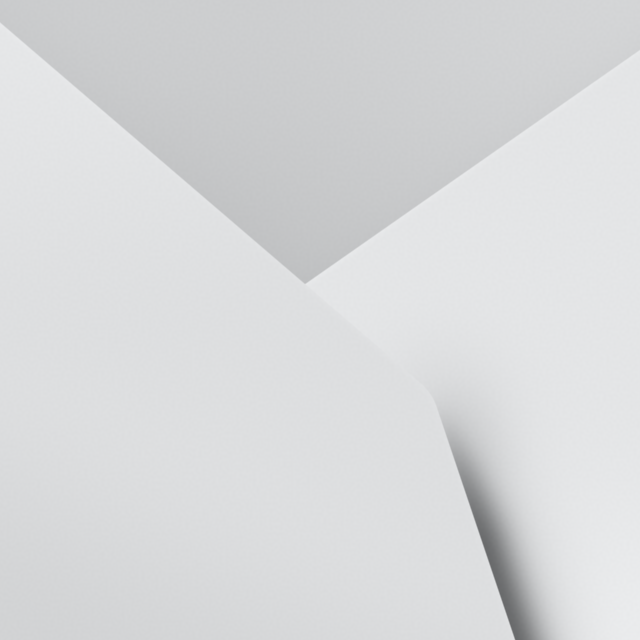
A three.js fragment shader for this background:

```glsl
#define EDGE_SOFTNESS 0.0016
#define CORNER_ROUNDING 0.012
#define RIM_WIDTH 0.006
#define SHADOW_DEPTH 0.36
#define SHADOW_WIDTH 0.042
#define PENUMBRA_DEPTH 0.12
#define PENUMBRA_WIDTH 0.075
#define GRAIN_SCALE 190.0
#define GRAIN_AMOUNT 0.008
#define PAPER_TINT vec3(-0.004, 0.001, 0.006)

varying vec2 vUv;

const vec2 FOLD_TOP = vec2(0.0, 0.965);
const vec2 FOLD_CORNER = vec2(0.675, 0.386);
const vec2 FOLD_BOTTOM = vec2(0.805, 0.0);
const vec2 RIGHT_START = vec2(0.478, 0.557);
const vec2 RIGHT_END = vec2(1.0, 0.922);

// Signed distance to a line, positive on the left of a -> b
float lineSide(vec2 p, vec2 a, vec2 b) {
  vec2 d = normalize(b - a);
  vec2 v = p - a;
  return d.x * v.y - d.y * v.x;
}

float smoothMax(float a, float b, float k) {
  float h = max(k - abs(a - b), 0.0) / k;
  return max(a, b) + h * h * k * 0.25;
}

float coverage(float dist) {
  return 1.0 - smoothstep(-EDGE_SOFTNESS, EDGE_SOFTNESS, dist);
}

float bell(float x) {
  return exp(-x * x);
}

// Gradient noise
vec2 hashGradient(vec2 cell) {
  vec3 q = fract(cell.xyx * vec3(0.1031, 0.1030, 0.0973));
  q += dot(q, q.yzx + 33.33);
  float angle = 6.2832 * fract((q.x + q.y) * q.z);
  return vec2(cos(angle), sin(angle));
}

float cornerDot(vec2 cell, vec2 f, vec2 corner) {
  return dot(hashGradient(cell + corner), f - corner);
}

float gradientNoise(vec2 p) {
  vec2 cell = floor(p);
  vec2 f = fract(p);
  vec2 u = f * f * f * (f * (f * 6.0 - 15.0) + 10.0);
  float low = mix(cornerDot(cell, f, vec2(0.0)), cornerDot(cell, f, vec2(1.0, 0.0)), u.x);
  float high = mix(cornerDot(cell, f, vec2(0.0, 1.0)), cornerDot(cell, f, vec2(1.0)), u.x);
  return mix(low, high, u.y);
}

// Grey back wall, darker toward the folds
float wallShade(vec2 p, float foldDist, float rightDist) {
  float shade = 0.772 + 0.035 * smoothstep(0.55, 1.0, p.y);
  shade += 0.028 * smoothstep(0.3, 1.0, p.x);
  return shade - 0.018 * exp(-foldDist / 0.07) - 0.012 * exp(-rightDist / 0.03);
}

// Bright right sheet with the shadow cast by the left one
float rightShade(vec2 p, float rightDist, float lowerDist) {
  float shade = 0.897 + 0.024 * smoothstep(0.4, 0.0, p.y) * smoothstep(0.8, 1.0, p.x);
  shade += 0.014 * bell(rightDist / RIM_WIDTH);
  shade -= 0.045 * bell(length(p - vec2(0.69, 0.36)) / 0.10);
  float along = dot(p - FOLD_CORNER, normalize(FOLD_BOTTOM - FOLD_CORNER));
  float growth = smoothstep(0.0, 0.26, along);
  float reach = max(lowerDist, 0.0);
  float core = SHADOW_DEPTH * growth * bell(reach / (SHADOW_WIDTH * mix(0.55, 1.0, growth)));
  float penumbra = PENUMBRA_DEPTH * smoothstep(-0.03, 0.15, along) * bell(reach / PENUMBRA_WIDTH);
  return shade - core - penumbra;
}

// Left sheet, light at the top and dim at the lower left
float leftShade(vec2 p, float sheetDist) {
  float shade = 0.871 + 0.033 * smoothstep(0.45, 1.0, p.y);
  shade -= 0.046 * (1.0 - smoothstep(0.0, 0.45, p.y + 0.45 * p.x));
  return shade + 0.008 * bell(sheetDist / RIM_WIDTH);
}

void main() {
  vec2 p = vUv;
  float upperDist = lineSide(p, FOLD_TOP, FOLD_CORNER);
  float lowerDist = lineSide(p, FOLD_CORNER, FOLD_BOTTOM);
  float rightDist = lineSide(p, RIGHT_START, RIGHT_END);
  float sheetDist = smoothMax(upperDist, lowerDist, CORNER_ROUNDING);

  // Layers from back to front
  float shade = wallShade(p, max(upperDist, 0.0), max(rightDist, 0.0));
  shade = mix(shade, rightShade(p, rightDist, lowerDist), coverage(rightDist));
  shade = mix(shade, leftShade(p, sheetDist), coverage(sheetDist));

  // Paper grain
  shade += GRAIN_AMOUNT * gradientNoise(p * GRAIN_SCALE);
  gl_FragColor = vec4(clamp(shade + PAPER_TINT, 0.0, 1.0), 1.0);
}
```
